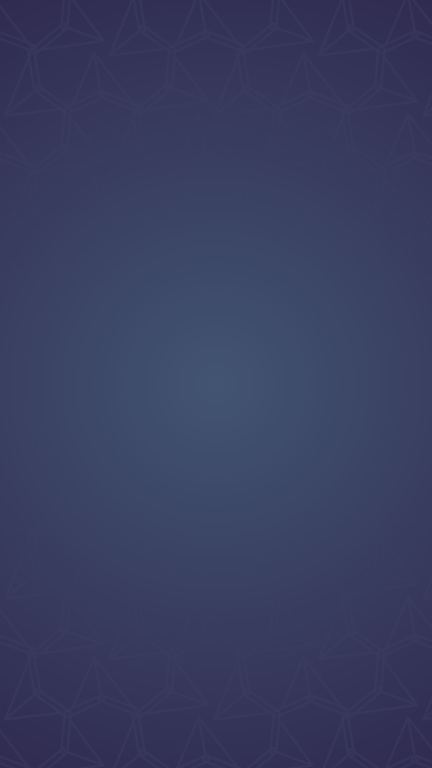
Give the GLSL for this background, as a WebGL 2 fragment shader.

```glsl
#version 300 es
precision highp float;
uniform vec2 u_resolution;
out vec4 outColor;

const vec3 CENTER_BLUE = vec3(0.260, 0.330, 0.448);
const vec3 CORNER_VIOLET = vec3(0.188, 0.165, 0.315);
const vec3 LINE_COLOR = vec3(0.245, 0.250, 0.410);
const float SPACING = 0.1572;
const vec2 NODE_ORIGIN = vec2(-0.057, 0.435);
const float ROW_STEP = 0.8660254;

vec2 rotate(vec2 p, float angle) {
  float c = cos(angle), s = sin(angle);
  return vec2(c * p.x - s * p.y, s * p.x + c * p.y);
}

float segmentDistance(vec2 p, vec2 a, vec2 b) {
  vec2 along = b - a;
  float t = clamp(dot(p - a, along) / dot(along, along), 0.0, 1.0);
  return length(p - a - along * t);
}

// Bent arms and narrow slivers, one third of a pinwheel
float armDistance(vec2 p) {
  vec2 elbow = vec2(0.28, 0.13);
  vec2 tip = vec2(0.57, 0.02);
  vec2 side = vec2(0.22, 0.47);
  float d = abs(segmentDistance(p, vec2(0.0), elbow) - 0.025);
  d = min(d, abs(segmentDistance(p, elbow, tip) - 0.025));
  d = min(d, segmentDistance(p, elbow, side));
  d = min(d, segmentDistance(p, side, tip));
  return min(d, segmentDistance(p, vec2(0.04, 0.05), side));
}

// Triangular lattice with a pinwheel at each node
float latticeDistance(vec2 q) {
  float column = round(q.x / ROW_STEP);
  float row = round(q.y - 0.5 * column);
  float d = 1.0;
  for (int j = -1; j <= 1; j++) {
    for (int i = -1; i <= 1; i++) {
      vec2 cell = vec2(column + float(j), row + float(i));
      vec2 local = q - vec2(cell.x * ROW_STEP, cell.y + 0.5 * cell.x);
      for (int k = 0; k < 3; k++) {
        d = min(d, armDistance(rotate(local, float(k) * 2.0943951)));
      }
    }
  }
  return d;
}

float lineMask(float d, float halfWidth, float blur) {
  return 1.0 - smoothstep(halfWidth - blur, halfWidth + blur, d);
}

void main() {
  vec2 p = (gl_FragCoord.xy - 0.5 * u_resolution) / u_resolution.y;

  // Radial glow reaching the corners
  float cornerRadius = 0.5 * length(u_resolution) / u_resolution.y;
  float radius = length(p) / cornerRadius;
  vec3 color = mix(CENTER_BLUE, CORNER_VIOLET, min(radius, 1.0));

  // Faint line work, fading out toward the middle
  float d = latticeDistance((p - NODE_ORIGIN) / SPACING);
  float pixel = 1.0 / (u_resolution.y * SPACING);
  float strength = 0.42 * smoothstep(0.25, 0.85, radius);
  color = mix(color, LINE_COLOR, lineMask(d, 0.009, pixel) * strength);

  outColor = vec4(color, 1.0);
}
```
